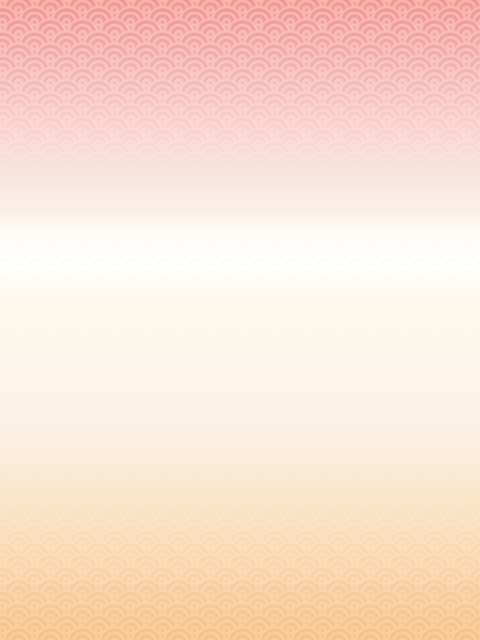
A WebGL 2 fragment shader for this pattern:

```glsl
#version 300 es
precision highp float;
// Overlapping wave scales (seigaiha) over a coral, ivory and apricot gradient.

uniform vec2 u_resolution;
out vec4 fragColor;

// Vertical gradient: rgb colour and distance from the top edge.
const vec4 stops[11] = vec4[11](
    vec4(0.960, 0.650, 0.630, 0.00),
    vec4(0.962, 0.710, 0.690, 0.08),
    vec4(0.970, 0.790, 0.770, 0.15),
    vec4(0.980, 0.870, 0.850, 0.24),
    vec4(0.984, 0.928, 0.898, 0.32),
    vec4(1.000, 0.990, 0.975, 0.37),
    vec4(1.000, 0.996, 0.975, 0.42),
    vec4(0.995, 0.968, 0.922, 0.48),
    vec4(0.992, 0.953, 0.910, 0.65),
    vec4(0.982, 0.890, 0.780, 0.80),
    vec4(0.975, 0.775, 0.570, 1.00));

vec3 skyGradient(float depth) {
    vec3 colour = stops[0].rgb;
    for (int i = 1; i < 11; i++) {
        float blend = clamp((depth - stops[i - 1].w) / (stops[i].w - stops[i - 1].w), 0.0, 1.0);
        colour = mix(colour, stops[i].rgb, blend);
    }
    return colour;
}

// Concentric strokes: 1 on a stroke, 0 in the gaps, with a clear outer rim.
float rings(float radius, float blur) {
    float pitch = 0.19;
    float offset = abs(fract(radius / pitch + 0.5) - 0.5) * pitch;
    return 1.0 - smoothstep(-blur, blur, offset - 0.05);
}

// Staggered rows of discs; each lower row covers the one above it.
float waveScales(vec2 p, float blur) {
    float rowHeight = 0.38;
    float discRadius = 0.51;
    float lowestRow = floor((p.y - discRadius) / rowHeight);
    float ink = 0.0;
    for (int i = 4; i >= 0; i--) {
        float row = lowestRow + float(i);
        float x = fract(p.x + 0.5 * mod(row, 2.0)) - 0.5;
        float radius = length(vec2(x, p.y - row * rowHeight));
        float cover = 1.0 - smoothstep(-blur, blur, radius - discRadius);
        ink = mix(ink, rings(radius, blur), cover);
    }
    return ink;
}

void main() {
    vec2 uv = gl_FragCoord.xy / u_resolution;
    float depth = 1.0 - uv.y;
    vec3 colour = skyGradient(depth);

    // Fifteen scales span the width.
    vec2 p = gl_FragCoord.xy / u_resolution.x * 15.0 - vec2(0.08, 12.09);
    float ink = waveScales(p, 11.0 / u_resolution.x) - 0.5;

    // Pattern strength fades at each band's soft edge.
    float coral = 1.0 - smoothstep(0.0, 0.32, depth);
    float ivory = smoothstep(0.355, 0.385, depth) * (1.0 - 0.6 * smoothstep(0.42, 0.49, depth))
                * (1.0 - smoothstep(0.58, 0.67, depth));
    float apricot = smoothstep(0.70, 1.0, depth);
    vec3 contrast = coral * vec3(0.025, 0.125, 0.105)
                  + ivory * vec3(0.002, 0.010, 0.022)
                  + apricot * vec3(0.010, 0.050, 0.085);
    fragColor = vec4(clamp(colour - ink * contrast, 0.0, 1.0), 1.0);
}
```
